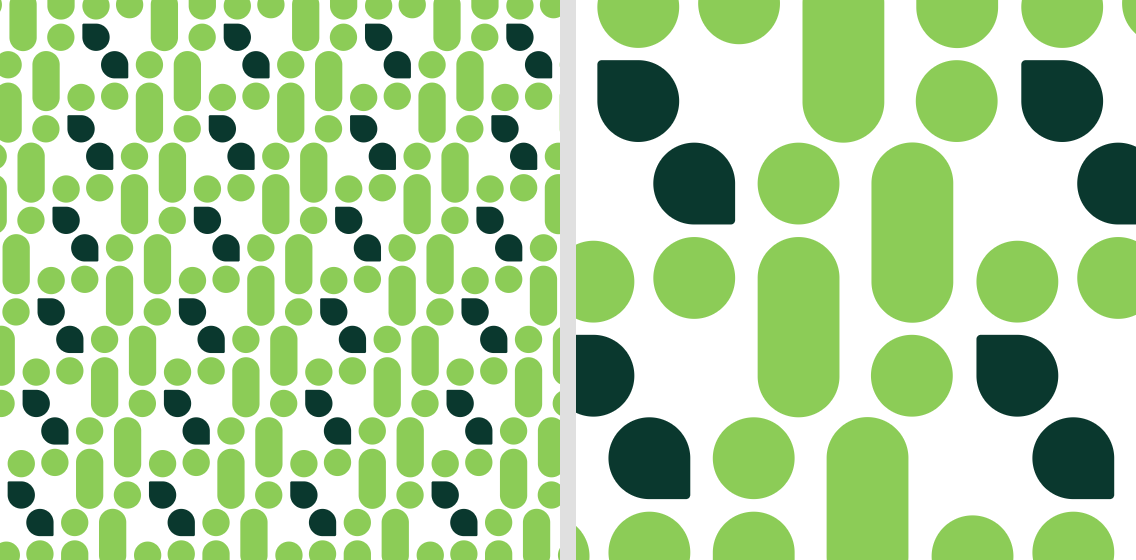
Left, the full canvas; right, a detail of the centre.
Write a WebGL 1 fragment shader that draws this pattern.

```glsl
precision highp float;
// Flat pattern of green discs and upright capsules with pairs of dark leaves.
// Each shape is a distance function whose offset is wrapped to the nearest
// point of a sheared lattice, so one motif fills the whole canvas.

uniform vec2 u_resolution;

#define COLUMN_STEP 0.25234
#define ROW_STEP 0.16348
#define ROW_SHEAR 0.02669
#define ORIGIN vec2(0.3704, 0.6065)
#define RADIUS 0.02435
#define CAPSULE_HALF 0.0293
#define TIP_RADIUS 0.0026
#define PAPER vec3(1.0)
#define GREEN vec3(0.55, 0.80, 0.34)
#define DARK vec3(0.04, 0.22, 0.18)

// Offset from the nearest lattice copy of a shape centre
vec2 wrapToLattice(vec2 d) {
  d -= floor(d.y / ROW_STEP + 0.5) * vec2(ROW_SHEAR, ROW_STEP);
  d.x -= floor(d.x / COLUMN_STEP + 0.5) * COLUMN_STEP;
  return d;
}

float disc(vec2 p, vec2 center) {
  return length(wrapToLattice(p - center)) - RADIUS;
}

float capsule(vec2 p, vec2 center) {
  vec2 d = wrapToLattice(p - center);
  d.y -= clamp(d.y, -CAPSULE_HALF, CAPSULE_HALF);
  return length(d) - RADIUS;
}

// Disc with one nearly square corner: upper left for side 1, lower right for -1
float leaf(vec2 p, vec2 center, float side) {
  vec2 d = wrapToLattice(p - center) * side;
  float corner = (d.x < 0.0 && d.y > 0.0) ? TIP_RADIUS : RADIUS;
  vec2 q = abs(d) - RADIUS + corner;
  return length(max(q, 0.0)) + min(max(q.x, q.y), 0.0) - corner;
}

float coverage(float dist) {
  return clamp(0.5 - dist * u_resolution.y, 0.0, 1.0);
}

void main() {
  vec2 p = gl_FragCoord.xy / u_resolution.y - ORIGIN;

  // Green discs and capsules
  float green = disc(p, vec2(0.0954, -0.0491));
  green = min(green, disc(p, vec2(-0.0628, 0.0)));
  green = min(green, disc(p, vec2(0.0, 0.0560)));
  green = min(green, disc(p, vec2(0.0600, 0.0582)));
  green = min(green, capsule(p, vec2(0.1221, 0.0289)));
  green = min(green, capsule(p, vec2(-0.0625, 0.0852)));

  // Dark leaf pair
  float dark = min(leaf(p, vec2(0.0), 1.0),
                   leaf(p, vec2(0.0333, -0.0491), -1.0));

  vec3 color = mix(PAPER, GREEN, coverage(green));
  color = mix(color, DARK, coverage(dark));
  gl_FragColor = vec4(color, 1.0);
}
```
